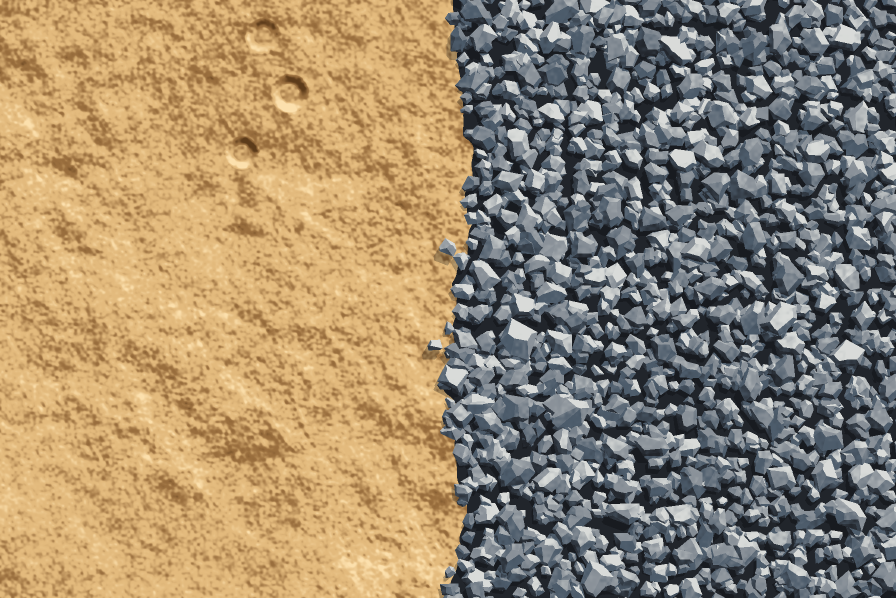
This texture is drawn by a WebGL 2 fragment shader. Its source:

```glsl
#version 300 es
precision highp float;
// Sunlit ground: loose golden sand on the left, crushed blue-grey gravel on the right.

uniform vec2 u_resolution;
out vec4 fragColor;

const float TAU = 6.283185;
const vec3 SUN = vec3(0.35, 0.58, 0.73);
const int SAMPLES = 2;              // supersampling grid per axis
const float STONE_CELL = 0.056;     // spacing of the largest gravel layer
const float STONE_PILE = 0.022;     // random height of stones in the heap
const float SAND_RELIEF = 0.27;
const float SAND_CONTRAST = 0.62;

const vec3 SAND_SHADOW = vec3(0.36, 0.23, 0.10);
const vec3 SAND_BROWN = vec3(0.60, 0.43, 0.24);
const vec3 SAND_TAN = vec3(0.89, 0.73, 0.49);
const vec3 SAND_LIGHT = vec3(0.99, 0.88, 0.68);
const vec3 STONE_DARK = vec3(0.13, 0.145, 0.17);
const vec3 STONE_SLATE = vec3(0.30, 0.36, 0.42);
const vec3 STONE_GREY = vec3(0.54, 0.57, 0.60);
const vec3 STONE_PALE = vec3(0.85, 0.86, 0.85);

// Landmark features: centre and radius
const vec3 BIG_STONES[12] = vec3[12](
  vec3(0.87, 0.43, 0.038), vec3(0.957, 0.31, 0.036), vec3(0.80, 0.325, 0.028),
  vec3(0.92, 0.51, 0.030), vec3(1.305, 0.47, 0.036), vec3(1.42, 0.14, 0.036),
  vec3(1.43, 0.707, 0.027), vec3(1.14, 0.73, 0.030), vec3(1.13, 0.92, 0.032),
  vec3(1.17, 0.58, 0.034), vec3(0.727, 0.422, 0.014), vec3(0.75, 0.586, 0.017));
const vec3 LUMPS[6] = vec3[6](
  vec3(0.42, 0.50, 0.05), vec3(0.48, 0.30, 0.065), vec3(0.45, 0.66, 0.08),
  vec3(0.19, 0.80, 0.06), vec3(0.05, 0.92, 0.07), vec3(0.31, 0.20, 0.05));
const vec3 FLAT_PATCHES[3] = vec3[3](
  vec3(0.44, 0.94, 0.028), vec3(0.485, 0.845, 0.030), vec3(0.405, 0.745, 0.026));

struct Stone { float z; vec2 slope; float tone; };

vec3 hash3(vec2 p) {
  vec3 v = fract(p.xyx * vec3(0.1031, 0.1030, 0.0973));
  v += dot(v, v.yxz + 33.33);
  return fract((v.xxy + v.yzz) * v.zyx);
}

float noise(vec2 p) {
  vec2 i = floor(p), f = fract(p);
  f = f * f * (3.0 - 2.0 * f);
  vec2 e = vec2(0.0, 1.0);
  return mix(mix(hash3(i).x, hash3(i + e.yx).x, f.x),
             mix(hash3(i + e.xy).x, hash3(i + e.yy).x, f.x), f.y);
}

vec3 ramp(vec3 a, vec3 b, vec3 c, vec3 d, float v) {
  vec3 low = mix(a, b, smoothstep(0.0, 0.34, v));
  return mix(mix(low, c, smoothstep(0.34, 0.66, v)), d, smoothstep(0.66, 1.0, v));
}

// Wavering border between the two materials
float borderX(float y) {
  return 0.757 + 0.02 * cos((y - 0.72) * 9.0) - 0.04 * smoothstep(0.15, 0.0, y);
}

float sandHeight(vec2 p) {
  float h = 0.0, freq = 10.0, rough = mix(0.55, 1.35, noise(p * 3.0 + 4.0));
  for (int i = 0; i < 3; i++) {
    vec2 d = (p - FLAT_PATCHES[i].xy) / FLAT_PATCHES[i].z;
    rough *= mix(0.25, 1.0, smoothstep(0.5, 1.1, length(d)));
  }
  vec2 q = p;
  for (int i = 0; i < 5; i++) {
    h += SAND_RELIEF * rough * noise(q * freq + 7.0) / freq;
    q = mat2(0.8, 0.6, -0.6, 0.8) * q;
    freq *= 2.05;
  }
  for (int i = 0; i < 6; i++) {
    float d = length(p - LUMPS[i].xy) / LUMPS[i].z;
    h += 0.16 * LUMPS[i].z * smoothstep(1.0, 0.2, d + 0.5 * noise(p * 35.0) - 0.25);
  }
  return h;
}

vec3 sandColor(vec2 p) {
  float stepSize = 0.0025;
  float rise = (sandHeight(p + SUN.xy * stepSize) - sandHeight(p)) / stepSize;
  float v = 0.60 - SAND_CONTRAST * rise + 0.24 * (noise(p * 190.0) - 0.5);
  v += 0.12 * (noise(p * 5.0) - 0.5) - 0.06 * smoothstep(0.6, 1.0, p.y);
  return ramp(SAND_SHADOW, SAND_BROWN, SAND_TAN, SAND_LIGHT, v);
}

// Faceted stone: a tilted top cut by six sloping sides
void addStone(inout Stone top, vec2 q, float r, float base, vec2 id, float tone) {
  if (dot(q, q) > 3.2 * r * r) return;
  vec3 k = hash3(id + 17.3);
  vec2 across = vec2(cos(k.x * TAU), sin(k.x * TAU));
  vec2 slope = (k.yz - 0.5) * 0.9;
  float h = r * 0.48 + dot(q, slope);
  for (int i = 0; i < 6; i++) {
    vec3 s = hash3(id + vec2(3.7, 9.1) * float(i + 1));
    float a = (float(i) + 0.7 * s.x) * TAU / 6.0;
    vec2 dir = vec2(cos(a), sin(a));
    float reach = r * mix(0.75, 1.1, s.y) * mix(1.0, 0.65, abs(dot(dir, across)));
    float steep = mix(0.6, 2.2, s.z);
    float side = (reach - dot(q, dir)) * steep;
    if (side < h) { h = side; slope = -dir * steep; }
  }
  if (h > 0.0 && base + h > top.z) top = Stone(base + h, slope, tone);
}

// Highest stone over p, from three jittered layers and the landmarks
Stone gravel(vec2 p) {
  Stone top = Stone(0.0, vec2(0.0), 0.0);
  float cell = STONE_CELL;
  for (int layer = 0; layer < 3; layer++) {
    vec2 home = floor(p / cell);
    for (int n = 0; n < 9; n++) {
      vec2 id = home + vec2(n % 3 - 1, n / 3 - 1);
      vec3 k = hash3(id + float(layer) * 51.0 + 5.0);
      vec2 center = (id + 0.2 + 0.6 * k.xy) * cell;
      if (center.x < borderX(center.y) + 0.2 * cell) continue;
      float base = STONE_PILE * fract(k.z * 7.3) * (1.0 - 0.25 * float(layer));
      addStone(top, p - center, cell * mix(0.36, 0.58, k.z), base, id + float(layer) * 31.0,
               mix(0.62, 1.2, fract(k.x * 9.7)));
    }
    cell *= 0.74;
  }
  for (int i = 0; i < 12; i++) {
    vec3 s = BIG_STONES[i];
    addStone(top, p - s.xy, s.z, STONE_PILE * 0.9, s.xy * 300.0, 1.12);
  }
  return top;
}

vec3 groundColor(vec2 p) {
  float border = borderX(p.y) + 0.025 * (noise(p * 40.0) - 0.5);
  if (p.x < border - 0.1) return sandColor(p);
  Stone s = gravel(p);
  // Short march towards the sun for cast shadows
  float sunlight = 1.0;
  for (int i = 1; i <= 2; i++) {
    float t = 0.009 * float(i);
    if (gravel(p + normalize(SUN.xy) * t).z > s.z + t * 1.08) sunlight = 0.42;
  }
  if (s.z <= 0.0) {
    vec3 bed = p.x < border + 0.012 ? sandColor(p) : STONE_DARK;
    return bed * mix(0.55, 1.0, sunlight);
  }
  float lambert = max(dot(normalize(vec3(-s.slope, 1.0)), SUN), 0.0);
  float v = s.tone * (0.13 + 0.88 * lambert) * sunlight;
  v += 0.12 * (noise(p * 170.0) - 0.5) + 0.08 * (noise(p * 60.0) - 0.5);
  return ramp(STONE_DARK, STONE_SLATE, STONE_GREY, STONE_PALE, v);
}

void main() {
  vec3 color = vec3(0.0);
  for (int i = 0; i < SAMPLES * SAMPLES; i++) {
    vec2 offset = (vec2(i % SAMPLES, i / SAMPLES) + 0.5) / float(SAMPLES) - 0.5;
    color += groundColor((gl_FragCoord.xy + offset) / u_resolution.y);
  }
  fragColor = vec4(color / float(SAMPLES * SAMPLES), 1.0);
}
```
